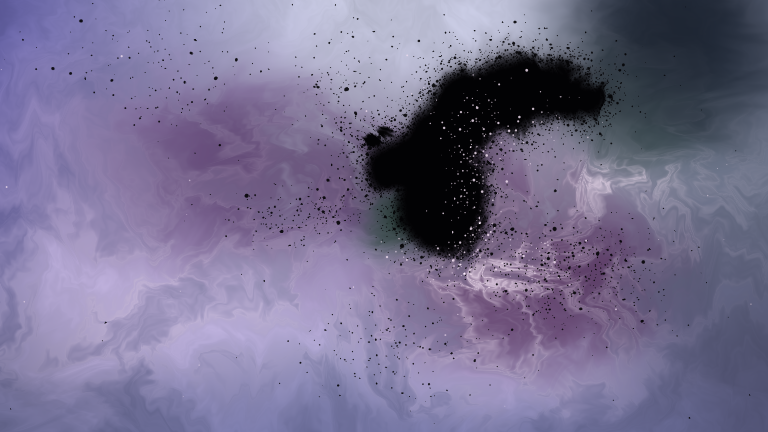
Write a WebGL 2 fragment shader that draws this background.

```glsl
#version 300 es
precision highp float;
// Lavender and plum smoke around a curling black plume of scattered dust.
uniform vec2 u_resolution;
out vec4 fragColor;

#define OCTAVES 6
#define SMOKE_WARP 0.045
#define EDGE_WARP 0.022
#define WISP_SCALE 8.0
#define WISP_STRENGTH 0.3
#define BILLOW 0.6
#define DUST_SPREAD 0.05
#define DUST_LAYERS 4
#define PLUME_POINTS 6

const mat2 SPIN = mat2(0.8, 0.6, -0.6, 0.8);
const vec3 BLUE = vec3(0.36, 0.35, 0.62);
const vec3 PALE = vec3(0.75, 0.76, 0.85);
const vec3 SLATE = vec3(0.44, 0.47, 0.56);
const vec3 HAZE = vec3(0.43, 0.44, 0.62);
const vec3 LAVENDER = vec3(0.62, 0.56, 0.73);
const vec3 LILAC = vec3(0.74, 0.69, 0.85);
const vec3 PURPLE = vec3(0.35, 0.25, 0.42);
const vec3 PLUM = vec3(0.34, 0.21, 0.37);
const vec3 STORM = vec3(0.09, 0.12, 0.17);
const vec3 MOSS = vec3(0.21, 0.30, 0.28);
const vec3 INK = vec3(0.008, 0.006, 0.014);
const vec3 SPARK = vec3(0.93, 0.86, 0.93);

// Centre line of the plume: position and radius
const vec3 PLUME[PLUME_POINTS] = vec3[](
    vec3(1.37, 0.775, 0.025), vec3(1.22, 0.785, 0.068), vec3(1.10, 0.74, 0.09),
    vec3(1.02, 0.62, 0.10), vec3(1.02, 0.50, 0.085), vec3(0.89, 0.61, 0.045));

vec2 hash(vec2 p) {
    vec3 q = fract(p.xyx * vec3(0.1031, 0.1030, 0.0973));
    q += dot(q, q.yzx + 33.33);
    return fract((q.xx + q.yz) * q.zy);
}

// Layered, self-warping sines, roughly -1 to 1
float turbulence(vec2 p) {
    float sum = 0.0, amp = 0.45;
    for (int i = 0; i < OCTAVES; i++) {
        p = SPIN * p * 1.75 + 1.9;
        p += 0.45 * sin(p.yx * 1.2);
        sum += amp * sin(p.x + sin(p.y));
        amp *= 0.68;
    }
    return sum;
}

float puff(vec2 p, float x, float y, float width, float height) {
    vec2 d = (p - vec2(x, y)) / vec2(width, height);
    return exp(-dot(d, d));
}

// Lays smoke of a given thickness over a colour
vec3 veil(vec3 under, vec3 smoke, float thickness) {
    return mix(smoke, under, exp(-max(thickness, 0.0)));
}

// Signed distance to a tapered segment
float taper(vec2 p, vec3 a, vec3 b) {
    vec2 ab = b.xy - a.xy;
    float t = clamp(dot(p - a.xy, ab) / dot(ab, ab), 0.0, 1.0);
    return length(p - a.xy - ab * t) - mix(a.z, b.z, t);
}

float plumeDistance(vec2 p) {
    float d = taper(p, PLUME[3], PLUME[5]);
    for (int i = 0; i < PLUME_POINTS - 2; i++) d = min(d, taper(p, PLUME[i], PLUME[i + 1]));
    return d;
}

// Cellular dots; density is the share of occupied cells
float scatter(vec2 p, float cells, float density) {
    vec2 grid = p * cells, id = floor(grid), pick = hash(id + 71.0);
    float radius = mix(0.1, 0.3, pick.y * pick.y);
    float soft = 0.7 * cells / u_resolution.y;
    float d = length(fract(grid) - mix(vec2(0.3), vec2(0.7), hash(id)));
    return step(pick.x, density) * (1.0 - smoothstep(radius - soft, radius + soft, d));
}

float dust(vec2 p, float density) {
    float clear = 1.0, cells = 62.0;
    for (int i = 0; i < DUST_LAYERS; i++) {
        p = SPIN * p + 3.7;
        clear *= 1.0 - scatter(p, cells, density);
        cells *= 1.4;
        density *= 1.25;
    }
    return 1.0 - clear;
}

void main() {
    vec2 p = gl_FragCoord.xy / u_resolution.y;
    p.x += 0.5 * (16.0 / 9.0 - u_resolution.x / u_resolution.y);
    vec2 swirl = vec2(turbulence(p * 4.0), turbulence(p * 4.0 + 17.0));
    vec2 q = p + SMOKE_WARP * swirl;
    float fine = turbulence(p * WISP_SCALE + 0.6 * swirl);
    float body = 1.0 + BILLOW * fine;

    // Backdrop
    vec3 col = mix(BLUE, PALE, smoothstep(-0.1, 0.8, p.x));
    col = mix(col, SLATE, smoothstep(1.15, 1.65, p.x));
    col = mix(col, HAZE, 1.0 - smoothstep(0.0, 0.65, p.y));

    // Soft clouds
    float lilac = puff(q, 0.40, 0.30, 0.38, 0.18) + 0.7 * puff(q, 1.14, 0.18, 0.32, 0.12);
    float plum = puff(q, 1.38, 0.37, 0.17, 0.13) + 0.9 * puff(q, 1.18, 0.48, 0.19, 0.19) + 0.6 * puff(q, 1.12, 0.28, 0.2, 0.1);
    float purple = puff(q, 0.57, 0.63, 0.24, 0.17) + 0.8 * puff(q, 0.78, 0.58, 0.15, 0.12);
    col = veil(col, LAVENDER, 1.7 * body * puff(q, 0.30, 0.52, 0.30, 0.30));
    col = veil(col, LILAC, 1.5 * body * lilac);
    col = veil(col, LAVENDER, body * puff(q, 0.85, 0.36, 0.25, 0.12));
    col = veil(col, PURPLE, 1.6 * body * purple);
    col = veil(col, MOSS, 1.1 * body * puff(q, 1.47, 0.76, 0.17, 0.13));
    col = veil(col, STORM, 2.6 * (1.0 + 0.25 * fine) * puff(q, 1.58, 0.93, 0.20, 0.16));
    col = veil(col, PLUM, 1.4 * body * plum);
    col *= 1.0 + 0.07 * fine;

    // Bright filaments along the folds
    float fold = pow(clamp(1.0 - 1.5 * abs(fine), 0.0, 1.0), 2.5);
    float glow = puff(q, 1.43, 0.58, 0.15, 0.06) + 0.9 * puff(q, 1.15, 0.37, 0.14, 0.10);
    float haze = lilac + 0.4 * purple + 0.7 * plum + 0.5 * puff(p, 1.65, 0.5, 0.2, 0.2);
    col = mix(col, SPARK, clamp(fold * (WISP_STRENGTH * min(haze, 1.0) + 0.55 * glow) + 0.12 * glow, 0.0, 0.9));

    // Plume with crumbling edges
    float d = plumeDistance(p + EDGE_WARP * vec2(fine, swirl.y)) + 0.012 * fine;
    float halo = exp(-max(d, 0.0) / DUST_SPREAD);
    col = veil(col, MOSS, 1.8 * body * puff(q, 0.91, 0.48, 0.07, 0.08));
    col = mix(col, INK, 0.45 * halo * halo);
    col = mix(col, INK, 1.0 - smoothstep(-0.02, 0.02, d));
    float clump = puff(p, 0.87, 0.68, 0.06, 0.045) + 0.35 * fine;
    col = mix(col, INK, smoothstep(0.6, 0.72, clump));

    // Dark dust
    float density = 0.42 * halo * halo + 0.12 * puff(p, 0.87, 0.69, 0.08, 0.05);
    density += 0.12 * puff(p, 1.32, 0.37, 0.16, 0.09) + 0.10 * puff(p, 0.70, 0.50, 0.12, 0.05);
    density += 0.06 * puff(q, 0.80, 0.82, 0.07, 0.10) + 0.03 * puff(q, 0.38, 0.85, 0.20, 0.10);
    density += 0.035 * puff(p, 0.92, 0.20, 0.16, 0.10);
    col = mix(col, INK, 0.9 * dust(p + 0.005 * vec2(fine, swirl.x), density));

    // Pale sparks on the inner curve
    float sparks = 0.22 * puff(p, 1.09, 0.56, 0.05, 0.16) + 0.10 * puff(p, 1.16, 0.72, 0.14, 0.08);
    sparks += 0.10 * puff(p, 1.12, 0.40, 0.16, 0.06);
    col = mix(col, SPARK, 0.85 * scatter(SPIN * p + 5.3, 95.0, sparks) + 0.6 * scatter(p + 9.1, 140.0, sparks));

    // Corner shade
    col *= 1.0 - 0.3 * puff(p, 1.8, 0.1, 0.3, 0.35) - 0.15 * puff(p, 0.0, 0.0, 0.3, 0.3);
    fragColor = vec4(clamp(col, 0.0, 1.0), 1.0);
}
```
